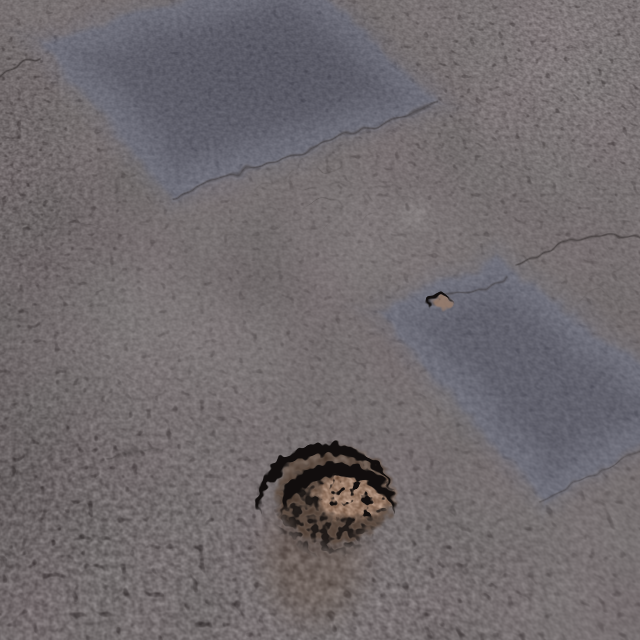
Write a WebGL 2 fragment shader that draws this texture.

```glsl
#version 300 es
precision highp float;
// Worn asphalt with two bluish repair patches, cracks and a pothole.
// Patches are convex quads, the pothole is stacked ellipse crescents,
// and gradient noise gives the grain, ragged edges and fine veins.
uniform vec2 u_resolution;
out vec4 fragColor;

const vec3 ASPHALT = vec3(0.462, 0.436, 0.440);
const vec3 PATCH = vec3(0.372, 0.374, 0.422);
const vec3 RIM = vec3(0.435, 0.440, 0.490);
const vec3 DARK = vec3(0.065, 0.052, 0.050);
const vec3 LEDGE = vec3(0.390, 0.325, 0.285);
const vec3 RUBBLE = vec3(0.600, 0.485, 0.410);

// Broad light and dark areas: center and radii, then strength
const vec4 TONES[7] = vec4[7](
  vec4(0.20, 0.47, 0.20, 0.10), vec4(0.56, 0.60, 0.12, 0.10),
  vec4(0.95, 0.97, 0.35, 0.25), vec4(0.40, 0.56, 0.10, 0.06),
  vec4(0.0, 0.27, 0.18, 0.30), vec4(0.02, 0.72, 0.16, 0.16),
  vec4(0.65, 0.665, 0.02, 0.02));
const float STRENGTH[7] = float[7](0.035, 0.025, 0.02, -0.035, -0.055, -0.03, 0.045);

// Long cracks: both ends, then darkness
const vec4 CRACKS[7] = vec4[7](
  vec4(-0.02, 0.878, 0.065, 0.906), vec4(0.27, 0.692, 0.685, 0.84),
  vec4(0.81, 0.588, 0.885, 0.622), vec4(0.885, 0.622, 1.02, 0.633),
  vec4(0.67, 0.52, 0.79, 0.568), vec4(0.84, 0.215, 1.01, 0.30),
  vec4(0.17, 0.282, 0.25, 0.298));
const float DEPTH[7] = float[7](1.0, 0.75, 0.9, 0.9, 0.65, 0.55, 0.5);

vec2 hashDir(vec2 cell) {
  vec3 h = fract(cell.xyx * vec3(0.1031, 0.1030, 0.0973));
  h += dot(h, h.yzx + 33.33);
  float angle = 6.2832 * fract((h.x + h.y) * h.z);
  return vec2(cos(angle), sin(angle));
}

float noise(vec2 p) {
  vec2 i = floor(p), f = fract(p), e = vec2(1.0, 0.0);
  vec2 w = f * f * f * (f * (f * 6.0 - 15.0) + 10.0);
  float low = mix(dot(hashDir(i), f), dot(hashDir(i + e), f - e), w.x);
  float high = mix(dot(hashDir(i + e.yx), f - e.yx), dot(hashDir(i + 1.0), f - 1.0), w.x);
  return mix(low, high, w.y);
}

vec2 warp(vec2 p, float scale) { return vec2(noise(p * scale), noise(p * scale + 19.0)); }

float inside(float d, float soft) { return 1.0 - smoothstep(-soft, soft, d); }

// Signed distance to a convex quad with clockwise corners
float quadDist(vec2 p, vec2 corners[4]) {
  float d = -1.0;
  for (int i = 0; i < 4; i++) {
    vec2 a = corners[i], side = normalize(corners[(i + 1) % 4] - a);
    d = max(d, dot(p - a, vec2(-side.y, side.x)));
  }
  return d;
}

float segDist(vec2 p, vec4 ends) {
  vec2 q = p - ends.xy, s = ends.zw - ends.xy;
  return length(q - s * clamp(dot(q, s) / dot(s, s), 0.0, 1.0));
}

// Ellipses hold the center in xy and the radii in zw
float ellipse(vec2 p, vec4 e, float soft) {
  return inside((length((p - e.xy) / e.zw) - 1.0) * min(e.z, e.w), soft);
}

float crescent(vec2 p, vec4 e, vec2 shift, float soft) {
  return ellipse(p, e, soft) * (1.0 - ellipse(p - shift, e, soft));
}

float glow(vec2 p, vec4 e) {
  vec2 q = (p - e.xy) / e.zw;
  return exp(-dot(q, q));
}

vec3 layPatch(vec3 color, float d) {
  vec3 fill = mix(RIM, PATCH, smoothstep(0.0, 0.075, -d));
  color = mix(color, RIM, 0.35 * inside(d - 0.015, 0.025));
  return mix(color, fill, 0.9 * inside(d, 0.009));
}

void main() {
  vec2 p = gl_FragCoord.xy / u_resolution;
  float soft = max(0.0018, 1.0 / u_resolution.y);
  vec2 ragged = p + 0.008 * warp(p, 45.0);
  vec2 wander = ragged + 0.015 * warp(p, 14.0);

  // Road tone
  vec3 color = ASPHALT + 0.025 * (noise(p * 5.0) + 0.6 * noise(p * 11.0) + 0.4 * noise(p * 23.0));
  color += vec3(0.012, 0.0, 0.006) * noise(p * 9.0 + 4.0);
  for (int i = 0; i < 7; i++) color += STRENGTH[i] * glow(p, TONES[i]);

  // Repair patches
  float upper = quadDist(wander, vec2[4](vec2(0.065, 0.935), vec2(0.46, 1.05), vec2(0.685, 0.84), vec2(0.27, 0.69)));
  float lower = quadDist(wander, vec2[4](vec2(0.593, 0.512), vec2(0.78, 0.595), vec2(1.1, 0.36), vec2(0.85, 0.215)));
  color = layPatch(layPatch(color, upper), lower);
  color -= 0.03 * glow(p, vec4(0.43, 0.89, 0.20, 0.09));
  float bare = 1.0 - inside(min(upper, lower), 0.02);

  // Grain, finer far away and rougher on worn road
  float scale = mix(95.0, 135.0, p.y);
  float worn = glow(p, vec4(0.05, 0.15, 0.35, 0.28)) + glow(p, vec4(0.55, 0.05, 0.3, 0.15));
  worn = bare * min(1.0, worn + 0.8 * (glow(p, vec4(0.95, 0.9, 0.3, 0.2)) + glow(p, vec4(0.0, 0.75, 0.15, 0.2))));
  float grain = noise(p * scale) + 0.6 * noise(p * scale * 1.9 + 8.0);
  color += (0.055 + 0.075 * worn) * grain;
  color -= (0.035 + 0.025 * bare + 0.08 * worn) * smoothstep(0.22, 0.55, noise(p * scale * 0.65 + 51.0));

  // Fine veins and long cracks
  float zone = glow(p, vec4(0.53, 0.71, 0.12, 0.06)) + 0.65 * glow(p, vec4(0.07, 0.67, 0.14, 0.13));
  zone = bare * min(1.0, zone + 0.6 * glow(p, vec4(0.98, 0.56, 0.09, 0.06)));
  float cracks = 0.75 * zone * inside(abs(noise(wander * vec2(17.0, 24.0))), 0.07);
  cracks *= smoothstep(-0.35, 0.2, noise(p * 30.0));
  for (int i = 0; i < 7; i++) cracks = max(cracks, DEPTH[i] * inside(segDist(wander, CRACKS[i]) - 0.0013, 0.0025));
  color = mix(color, vec3(0.20, 0.18, 0.18), 0.75 * cracks);

  // Pothole: apron, ledge, shade, rubble, undercut rims
  vec2 h = ragged + 0.009 * warp(p, 85.0);
  float stones = noise(p * 62.0) + 0.6 * noise(p * 125.0 + 5.0);
  color = mix(color, LEDGE + 0.25 * stones, 0.5 * ellipse(p, vec4(0.49, 0.125, 0.075, 0.09), 0.04));
  color = mix(color, LEDGE + 0.15 * stones, ellipse(h, vec4(0.522, 0.228, 0.092, 0.075), 0.006));
  float shade = ellipse(h, vec4(0.515, 0.205, 0.075, 0.065), 0.02);
  color = mix(color, DARK, 0.85 * shade * smoothstep(-0.15, 0.25, stones));
  vec3 rubble = mix(RUBBLE + 0.2 * grain, DARK, smoothstep(0.15, 0.4, stones));
  color = mix(color, rubble, ellipse(h, vec4(0.552, 0.225, 0.058, 0.036), 0.008));
  float rims = max(crescent(h, vec4(0.508, 0.215, 0.106, 0.092), vec2(0.006, -0.017), soft),
    crescent(h, vec4(0.527, 0.208, 0.088, 0.07), vec2(0.002, -0.023), soft));
  color = mix(color, DARK, rims * smoothstep(0.185, 0.215, h.y));

  // Small hole at the patch edge
  color = mix(color, RUBBLE, 0.8 * ellipse(h, vec4(0.69, 0.528, 0.015, 0.01), 0.003));
  color = mix(color, DARK, crescent(h, vec4(0.686, 0.528, 0.02, 0.017), vec2(0.003, -0.008), soft));
  fragColor = vec4(clamp(color, 0.0, 1.0), 1.0);
}
```
